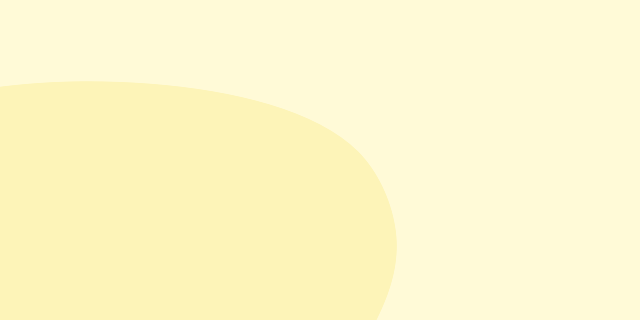
This background is drawn by a WebGL 2 fragment shader. Its source:

```glsl
#version 300 es
precision highp float;

uniform vec2 u_resolution;
out vec4 fragColor;

const vec3 CREAM = vec3(1.0, 0.980, 0.843);
const vec3 BUTTER = vec3(0.992, 0.957, 0.722);
const vec2 CANVAS = vec2(2.0, 1.0);
const float EDGE_SOFTNESS = 0.5;  // half width of the edge, in pixel footprints
const int CURVES = 4;
const int STEPS = 20;

// Joined cubic curves: each shares its last point with the next one's first.
const vec2 OUTLINE[13] = vec2[13](
    vec2(-0.156, 0.704), vec2(-0.013, 0.732), vec2(0.130, 0.746),
    vec2(0.273, 0.746), vec2(0.591, 0.746), vec2(0.958, 0.688),
    vec2(1.120, 0.526), vec2(1.195, 0.450), vec2(1.240, 0.331),
    vec2(1.240, 0.232), vec2(1.240, 0.141), vec2(1.208, 0.052),
    vec2(1.146, -0.057));

vec2 cubicPoint(int first, float t) {
    float s = 1.0 - t;
    return s * s * s * OUTLINE[first] + 3.0 * s * s * t * OUTLINE[first + 1]
         + 3.0 * s * t * t * OUTLINE[first + 2] + t * t * t * OUTLINE[first + 3];
}

float segmentDistance(vec2 p, vec2 a, vec2 b) {
    vec2 ab = b - a;
    float along = clamp(dot(p - a, ab) / dot(ab, ab), 0.0, 1.0);
    return length(p - a - ab * along);
}

// True when a ray going right from p crosses the segment.
bool crossesRay(vec2 p, vec2 a, vec2 b) {
    if ((a.y > p.y) == (b.y > p.y)) return false;
    return p.x < mix(a.x, b.x, (p.y - a.y) / (b.y - a.y));
}

// Signed distance to the blob, negative inside; it is open past the left edge.
float blobDistance(vec2 p) {
    float nearest = 1e3;
    bool inside = false;
    vec2 previous = OUTLINE[0];
    for (int curve = 0; curve < CURVES; curve++) {
        for (int i = 1; i <= STEPS; i++) {
            vec2 next = cubicPoint(curve * 3, float(i) / float(STEPS));
            nearest = min(nearest, segmentDistance(p, previous, next));
            if (crossesRay(p, previous, next)) inside = !inside;
            previous = next;
        }
    }
    // Close the shape below and left of the canvas.
    vec2 corner = vec2(OUTLINE[0].x, previous.y);
    if (crossesRay(p, corner, OUTLINE[0])) inside = !inside;
    return inside ? -nearest : nearest;
}

void main() {
    vec2 p = gl_FragCoord.xy / u_resolution * CANVAS;
    float soft = EDGE_SOFTNESS * CANVAS.y / u_resolution.y;
    float blob = 1.0 - smoothstep(-soft, soft, blobDistance(p));
    fragColor = vec4(mix(CREAM, BUTTER, blob), 1.0);
}
```
